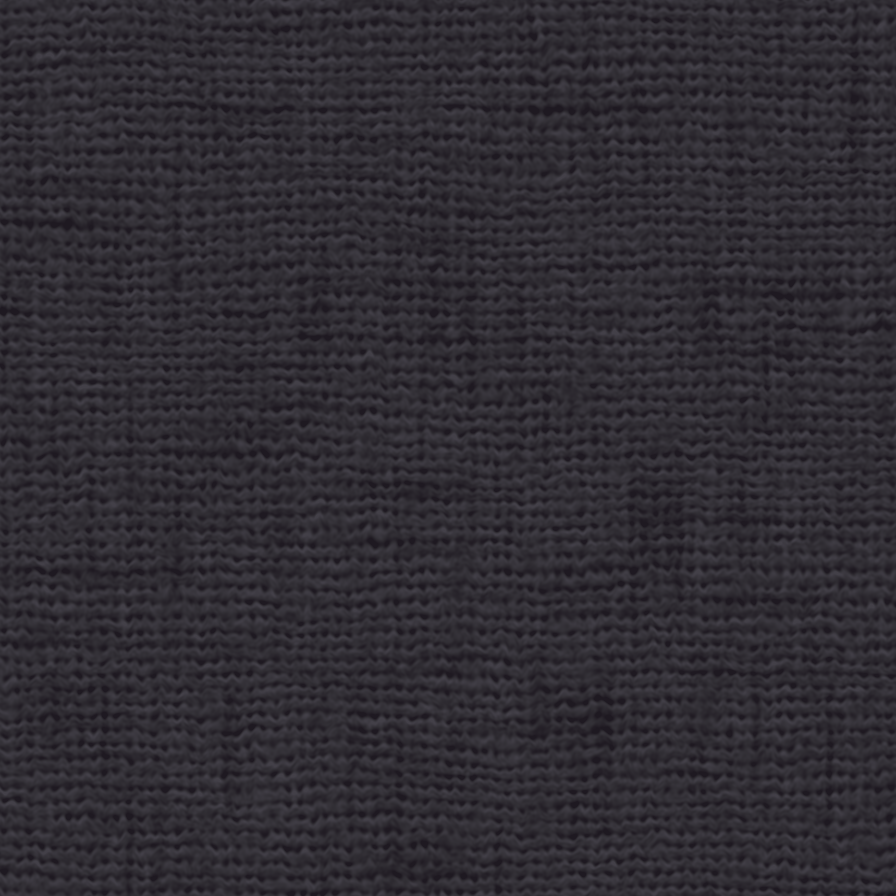
A WebGL 1 fragment shader for this texture:

```glsl
precision highp float;

uniform vec2 u_resolution;

const vec3 DARK_GAP = vec3(0.148, 0.132, 0.160);
const vec3 MID_CLOTH = vec3(0.190, 0.180, 0.203);
const vec3 LIGHT_RIDGE = vec3(0.232, 0.221, 0.250);

const vec2 THREADS = vec2(73.0, 62.0);  // columns and rows across the canvas
const float SAG = 0.8;                  // slow bending of the threads
const float WOBBLE = 0.42;              // fine bending, in thread widths
const float ARCH = 0.09;                // rise of each row over a column
const float ROW_CONTRAST = 0.82;
const float ROW_EDGE = 0.26;            // lit upper edge of each row
const float HOLE_CONTRAST = 0.62;
const float RIDGE_BEADS = 0.08;
const float GRAIN = 1.35;
const float STREAKS = 0.42;
const float CREASES = 0.4;
const float BASE_TONE = -0.06;
const float TONE_LIMIT = 1.7;
const float TAU = 6.2831853;

vec2 randomGradient(vec2 cell) {
  vec3 p = fract(cell.xyx * vec3(0.1031, 0.1030, 0.0973));
  p += dot(p, p.yzx + 33.33);
  float angle = TAU * fract((p.x + p.y) * p.z);
  return vec2(cos(angle), sin(angle));
}

float gradientNoise(vec2 p) {
  vec2 cell = floor(p);
  vec2 f = p - cell;
  vec2 blend = f * f * f * (f * (f * 6.0 - 15.0) + 10.0);
  float a = dot(randomGradient(cell), f);
  float b = dot(randomGradient(cell + vec2(1.0, 0.0)), f - vec2(1.0, 0.0));
  float c = dot(randomGradient(cell + vec2(0.0, 1.0)), f - vec2(0.0, 1.0));
  float d = dot(randomGradient(cell + vec2(1.0, 1.0)), f - vec2(1.0, 1.0));
  return mix(mix(a, b, blend.x), mix(c, d, blend.x), blend.y);
}

// Thread coordinates: one unit per thread, bent slowly and finely
vec2 bendThreads(vec2 uv) {
  vec2 thread = uv * THREADS;
  vec2 sag = vec2(0.5 * gradientNoise(uv * vec2(9.0, 3.0) + 17.3),
                  gradientNoise(uv * vec2(5.0, 7.0) + 41.7));
  vec2 wobble = vec2(gradientNoise(thread * vec2(0.35, 0.8) + 73.1),
                     gradientNoise(thread * vec2(0.65, 0.4) + 109.9));
  return thread + SAG * sag + WOBBLE * wobble;
}

float weaveTone(vec2 thread) {
  float column = cos(TAU * thread.x);
  float phase = TAU * (thread.y - ARCH * column);
  float row = cos(phase);
  float gap = 0.5 - 0.5 * row;
  float strength = 1.0 + 0.9 * gradientNoise(thread * vec2(0.3, 0.6) + 151.3);
  float beads = mix(RIDGE_BEADS, HOLE_CONTRAST, gap) * column;
  return strength * (ROW_CONTRAST * row + ROW_EDGE * sin(2.0 * phase) + beads);
}

// Uneven yarn: thick and thin stretches, one thread wide
float yarnTone(vec2 thread) {
  float warp = gradientNoise(thread * vec2(0.83, 0.07) + 211.7);
  float weft = gradientNoise(thread * vec2(0.07, 0.87) + 263.1);
  float warpCrease = smoothstep(0.22, 0.5, -warp);
  float weftCrease = smoothstep(0.22, 0.5, -weft);
  return STREAKS * (warp + weft) - CREASES * (warpCrease + weftCrease);
}

float grainTone(vec2 thread) {
  float fibre = gradientNoise(thread * vec2(1.15, 1.9) + 307.9);
  float fuzz = gradientNoise(thread * vec2(2.6, 3.1) + 359.3);
  return GRAIN * (fibre + 0.5 * fuzz);
}

vec3 clothColor(float tone) {
  float t = clamp(tone, -TONE_LIMIT, TONE_LIMIT);
  return MID_CLOTH + max(t, 0.0) * (LIGHT_RIDGE - MID_CLOTH)
       + max(-t, 0.0) * (DARK_GAP - MID_CLOTH);
}

void main() {
  vec2 uv = gl_FragCoord.xy / u_resolution;
  vec2 thread = bendThreads(uv);
  float tone = BASE_TONE + weaveTone(thread) + yarnTone(thread)
             + grainTone(thread);
  gl_FragColor = vec4(clothColor(tone), 1.0);
}
```
